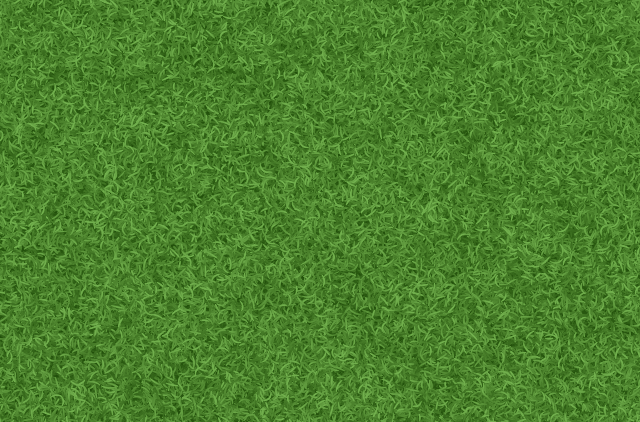
Reproduce this texture procedurally as a Shadertoy shader.

```glsl
// Dense lawn seen from above: many layers of short, thin, curved grass blades.
// Each layer is a turned grid with one random blade per cell, painted from
// deep shade to bright tips; a single tone value is then mapped to greens.

const int   LAYERS       = 18;
const float CELL         = 0.0225;  // grid cell, in canvas heights
const float BLADE_WIDTH  = 0.0021;  // half width at the middle of a blade
const float SHADOW_WIDTH = 0.0050;  // reach of the shade beside a blade
const float SHADOW       = 0.16;
const float MIN_LENGTH   = 0.38;    // half lengths, in cells
const float MAX_LENGTH   = 0.78;
const float MAX_BEND     = 0.75;
const float SOIL_TONE    = 0.10;
const float BASE_TONE    = 0.13;
const float DEPTH_TONE   = 0.62;    // upper layers are lighter
const float TONE_SPREAD  = 0.75;    // variation from blade to blade
const float TIP_LIGHT    = 0.10;
const float PATCH_SIZE   = 0.045;
const float PATCH_TONE   = 0.18;
const float TURN         = 2.4;     // angle between successive grids

const vec3 DARK_GREEN  = vec3(0.13, 0.31, 0.04);
const vec3 MID_GREEN   = vec3(0.28, 0.49, 0.16);
const vec3 LIGHT_GREEN = vec3(0.43, 0.67, 0.29);

float hash(vec2 p) {
    return fract(sin(dot(p, vec2(127.1, 311.7))) * 43758.5453);
}

vec2 hash2(vec2 p) {
    return vec2(hash(p), hash(p + 37.4));
}

float valueNoise(vec2 p) {
    vec2 i = floor(p);
    vec2 f = fract(p);
    f = f * f * (3.0 - 2.0 * f);
    float low  = mix(hash(i), hash(i + vec2(1.0, 0.0)), f.x);
    float high = mix(hash(i + vec2(0.0, 1.0)), hash(i + 1.0), f.x);
    return mix(low, high, f.y);
}

mat2 rotation(float angle) {
    float c = cos(angle);
    float s = sin(angle);
    return mat2(c, s, -s, c);
}

// Paints one layer of blades, with their soft shade, over the given tone.
float paintLayer(float tone, vec2 p, float layer, float patchTone, float pixel) {
    vec2 grid = rotation(layer * TURN) * p / CELL + layer * vec2(7.31, 3.77);
    vec2 home = floor(grid);
    float depth = (layer + 1.0) / float(LAYERS);

    for (int y = -1; y <= 1; y++)
    for (int x = -1; x <= 1; x++) {
        vec2 cell  = home + vec2(x, y);
        vec2 seed  = cell + layer * 19.7;
        vec2 place = hash2(seed);
        vec2 form  = hash2(seed + 71.3);
        vec2 look  = hash2(seed + 153.9);

        // Distance to a parabolic arc, tapered toward both ends
        vec2 q = rotation(6.2832 * form.x) * (grid - cell - place);
        float halfLength = mix(MIN_LENGTH, MAX_LENGTH, form.y);
        float bend  = MAX_BEND * (2.0 * look.x - 1.0);
        float slope = 2.0 * bend * q.x;
        float dist  = CELL * abs(q.y - bend * q.x * q.x) / sqrt(1.0 + slope * slope);
        float along = q.x / halfLength;
        float taper = max(1.0 - along * along, 0.0);
        float width = BLADE_WIDTH * sqrt(taper);

        float shade = taper * (1.0 - smoothstep(0.0, SHADOW_WIDTH, dist));
        float cover = 1.0 - smoothstep(width - 0.6 * pixel, width + 0.6 * pixel, dist);
        cover *= smoothstep(0.0, 0.25, taper);

        float bladeTone = BASE_TONE + DEPTH_TONE * depth + patchTone
                        + TONE_SPREAD * (look.y - 0.5) + TIP_LIGHT * along;
        tone *= 1.0 - SHADOW * shade;
        tone = mix(tone, clamp(bladeTone, 0.0, 1.1), cover);
    }
    return tone;
}

vec3 grassColor(float tone) {
    vec3 lower = mix(DARK_GREEN, MID_GREEN, clamp(2.0 * tone, 0.0, 1.0));
    return mix(lower, LIGHT_GREEN, clamp(2.0 * tone - 1.0, 0.0, 1.1));
}

void mainImage(out vec4 fragColor, in vec2 fragCoord) {
    vec2 p = fragCoord / iResolution.y;
    float pixel = 1.0 / iResolution.y;
    float patchTone = PATCH_TONE * (valueNoise(p / PATCH_SIZE) - 0.5);

    float tone = SOIL_TONE;
    for (int i = 0; i < LAYERS; i++) {
        tone = paintLayer(tone, p, float(i), patchTone, pixel);
    }
    fragColor = vec4(grassColor(tone), 1.0);
}
```
